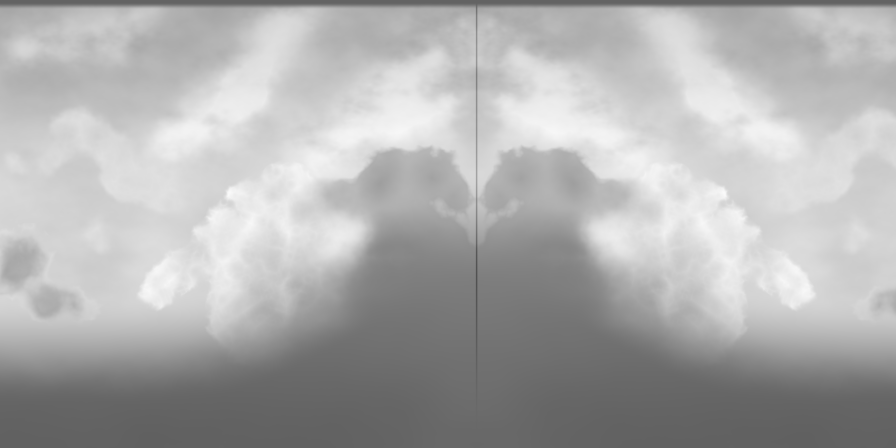
Give the GLSL for this texture, as a Shadertoy shader.

```glsl
// Grey cloudscape mirrored about a thin vertical seam: wispy sky, rim-lit cumulus, dark haze.
// Cloud bodies are smooth unions of circles roughened by billowed noise;
// wisps are soft capsules broken up by fractal noise. Units are canvas heights.

#define SEAM_X 1.064
#define SKY_TOP 0.67
#define SKY_LOW 0.825
#define RIM_LIGHT 0.94
#define RIM_SHADE 0.70
#define BODY_LIGHT 0.80
#define BODY_SHADE 0.55
#define HAZE_LOW 0.38
#define HAZE_HIGH 0.51
#define BILLOW 0.045
#define BAND_TONE 0.39

// Circles: distance from the seam, height, radius
const vec3 CUMULUS[12] = vec3[12](
    vec3(0.05, 0.555, 0.040), vec3(0.104, 0.604, 0.060), vec3(0.208, 0.596, 0.068),
    vec3(0.294, 0.540, 0.075), vec3(0.380, 0.531, 0.073), vec3(0.437, 0.570, 0.066),
    vec3(0.503, 0.552, 0.057), vec3(0.568, 0.466, 0.063), vec3(0.646, 0.401, 0.057),
    vec3(0.711, 0.354, 0.045), vec3(0.437, 0.349, 0.180), vec3(0.177, 0.375, 0.195));

float hash(vec2 p) {
    vec3 q = fract(vec3(p.xyx) * 0.1031);
    q += dot(q, q.yzx + 33.33);
    return fract((q.x + q.y) * q.z);
}

float noise(vec2 p) {
    vec2 i = floor(p), f = fract(p);
    f = f * f * (3.0 - 2.0 * f);
    return mix(mix(hash(i), hash(i + vec2(1, 0)), f.x),
               mix(hash(i + vec2(0, 1)), hash(i + vec2(1, 1)), f.x), f.y);
}

float fbm(vec2 p) {
    float sum = 0.0, amp = 0.5;
    for (int i = 0; i < 5; i++) {
        sum += amp * noise(p);
        p = mat2(1.6, 1.2, -1.2, 1.6) * p + 7.3;
        amp *= 0.5;
    }
    return sum;
}

// Rounded lumps separated by creases
float billow(vec2 p) {
    float sum = 0.0, amp = 0.5;
    for (int i = 0; i < 4; i++) {
        sum += amp * abs(2.0 * noise(p) - 1.0);
        p = mat2(1.6, 1.2, -1.2, 1.6) * p + 3.1;
        amp *= 0.5;
    }
    return sum;
}

float smin(float a, float b, float k) {
    float h = max(k - abs(a - b), 0.0) / k;
    return min(a, b) - h * h * k * 0.25;
}

// Gaussian falloff around a segment
float wisp(vec2 p, vec2 a, vec2 b, float width) {
    vec2 ab = b - a;
    float t = clamp(dot(p - a, ab) / dot(ab, ab), 0.0, 1.0);
    float r = length(p - a - ab * t) / width;
    return exp(-r * r);
}

float circle(vec2 p, vec3 c) { return length(p - c.xy) - c.z; }

void mainImage(out vec4 fragColor, in vec2 fragCoord) {
    vec2 uv = fragCoord / iResolution.y;
    float px = 1.0 / iResolution.y;
    vec2 p = vec2(abs(uv.x - SEAM_X), uv.y);
    float grain = fbm(p * vec2(7.0, 10.0));
    float lumps = billow(p * 13.0);
    vec2 warp = vec2(fbm(p * 9.0), fbm(p * 9.0 + 41.0)) - 0.48;
    vec2 q = p + warp * 0.09;

    // Sky and high wisps
    float tone = mix(SKY_LOW, SKY_TOP, smoothstep(0.55, 1.0, p.y));
    tone += 0.12 * (grain - 0.48);
    float veil = wisp(q, vec2(0.42, 0.95), vec2(0.53, 0.79), 0.065)
               + wisp(q, vec2(0.53, 0.79), vec2(0.67, 0.67), 0.05)
               + wisp(q, vec2(0.02, 0.93), vec2(0.15, 0.79), 0.11)
               + wisp(q, vec2(0.15, 0.79), vec2(0.35, 0.68), 0.08)
               + 0.8 * wisp(q, vec2(0.75, 0.93), vec2(1.02, 0.88), 0.055);
    tone += 0.15 * min(veil, 1.0) * smoothstep(0.2, 0.62, grain);

    // Bright loose puffs
    float puffs = wisp(q, vec2(0.90, 0.72), vec2(0.82, 0.66), 0.06)
                + wisp(q, vec2(0.81, 0.59), vec2(0.69, 0.57), 0.042)
                + 0.7 * wisp(q, vec2(0.86, 0.47), vec2(0.84, 0.45), 0.045)
                + 0.7 * wisp(q, vec2(1.04, 0.64), vec2(0.95, 0.64), 0.04);
    float puffMask = smoothstep(0.25, 0.75, puffs + 0.7 * (grain - 0.48));
    tone = mix(tone, 0.91 - 0.12 * lumps, 0.75 * puffMask);

    // Small cloud at the outer edge
    float edge = smin(circle(q, vec3(1.023, 0.414, 0.073)), circle(q, vec3(0.945, 0.336, 0.057)), 0.03);
    edge = smin(edge, circle(q, vec3(0.893, 0.318, 0.034)), 0.03) + BILLOW * (lumps - 0.25);
    float edgeTone = mix(0.85, 0.69, smoothstep(0.0, 0.04, -edge)) - 0.12 * (lumps - 0.25);
    tone = mix(tone, edgeTone, 1.0 - smoothstep(-0.006, 0.006 + px, edge));

    // Cumulus: lit outer flank, shaded tower beside the seam
    float body = 1e3;
    for (int i = 0; i < 12; i++) body = smin(body, circle(p + warp * 0.06, CUMULUS[i]), 0.025);
    body += BILLOW * (lumps - 0.25);
    float lit = smoothstep(0.20, 0.42, p.x + 0.15 * warp.x);
    float bodyTone = mix(mix(RIM_SHADE, RIM_LIGHT, lit), mix(BODY_SHADE, BODY_LIGHT, lit),
                         smoothstep(0.0, 0.13, -body));
    bodyTone -= mix(0.08, 0.22, lit) * (lumps - 0.25);
    bodyTone += 0.16 * wisp(q, vec2(0.275, 0.50), vec2(0.29, 0.46), 0.045);
    tone = mix(tone, bodyTone, 1.0 - smoothstep(-0.008, 0.008 + px, body));

    // Dark haze rising toward the seam
    float level = 0.22 + 0.27 * exp(-pow(p.x / 0.36, 2.0)) + 0.05 * (grain - 0.48);
    float haze = mix(HAZE_LOW, HAZE_HIGH, smoothstep(0.0, 0.5, p.y)) + 0.015 * (grain - 0.48);
    haze += 0.03 * wisp(p, vec2(0.0), vec2(0.0, 0.05), 0.18);
    tone = mix(tone, haze, 1.0 - smoothstep(level - 0.13, level + 0.12, p.y));

    // Seam line and top band
    float seam = exp(-pow(p.x / max(0.0018, 0.5 * px), 2.0));
    tone -= 0.22 * seam * smoothstep(0.02, 0.5, p.y);
    tone = mix(tone, BAND_TONE, smoothstep(0.979, 0.994, p.y));
    fragColor = vec4(vec3(clamp(tone, 0.0, 1.0)), 1.0);
}
```
